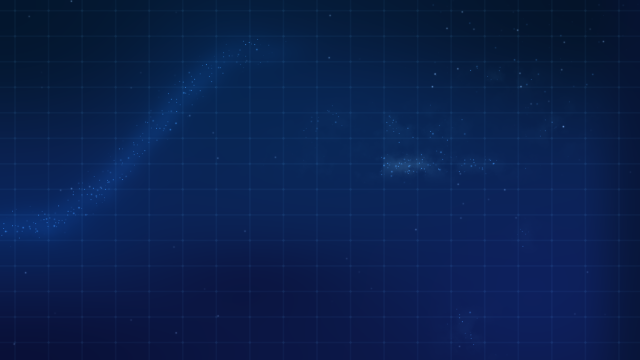
A Shadertoy shader for this background:

```glsl
// A deep blue night sky with a curved dust lane, drifting star clouds and a faint survey grid.

vec3 hash3(vec2 cell) {
    vec3 q = fract(cell.xyx * vec3(0.1031, 0.1030, 0.0973));
    q += dot(q, q.yxz + 33.33);
    return fract((q.xxy + q.yzz) * q.zyx);
}

float noise(vec2 p) {
    vec2 cell = floor(p), f = fract(p);
    f = f * f * (3.0 - 2.0 * f);
    return mix(mix(hash3(cell).x, hash3(cell + vec2(1, 0)).x, f.x),
               mix(hash3(cell + vec2(0, 1)).x, hash3(cell + vec2(1, 1)).x, f.x), f.y);
}

float fbm(vec2 p) {
    float sum = 0.0, gain = 0.5;
    for (int i = 0; i < 5; i++) {
        sum += gain * noise(p);
        p = mat2(1.6, 1.2, -1.2, 1.6) * p + 7.3;
        gain *= 0.5;
    }
    return sum;
}

// Soft elliptical spot, one at its centre
float glow(vec2 p, vec2 centre, vec2 radius) {
    vec2 q = (p - centre) / radius;
    return exp(-dot(q, q));
}

// Signed distance to the rising curve of the dust lane
float laneDistance(vec2 p) {
    float t = clamp((p.x - 0.12) / 0.58, 0.0, 1.0);
    float height = 0.365 + 0.4 * t * t * (3.0 - 2.0 * t) + 0.13 * p.x;
    float slope = 4.14 * t * (1.0 - t) + 0.13;
    return (p.y - height) / sqrt(1.0 + slope * slope);
}

// One jittered star per cell, kept with the given probability
float stars(vec2 p, float size, float radius, float density) {
    vec2 cell = floor(p / size);
    vec3 h = hash3(cell + 17.0);
    float d = length(p - (cell + 0.25 + 0.5 * h.xy) * size);
    float soft = max(radius, 0.55 / iResolution.y);
    float power = radius * radius / (soft * soft);
    float kept = smoothstep(0.0, 0.08, density - h.z);
    return kept * power * exp(-d * d / (soft * soft)) * (0.3 + 0.7 * fract(h.z * 91.7 + h.x));
}

vec3 skyColor(vec2 p) {
    vec3 sky = mix(vec3(0.045, 0.09, 0.275), vec3(0.045, 0.135, 0.335), smoothstep(0.0, 0.45, p.y));
    sky = mix(sky, vec3(0.018, 0.105, 0.215), smoothstep(0.5, 1.05, p.y));

    // Broad lights
    sky = mix(sky, vec3(0.035, 0.165, 0.36), 0.75 * glow(p, vec2(1.02, 0.64), vec2(0.52, 0.24)));
    sky = mix(sky, vec3(0.025, 0.155, 0.33), 0.5 * glow(p, vec2(0.62, 0.76), vec2(0.25, 0.22)));
    sky = mix(sky, vec3(0.055, 0.13, 0.38), 0.8 * glow(p, vec2(1.48, 0.17), vec2(0.36, 0.28)));
    sky = mix(sky, vec3(0.03, 0.14, 0.36), 0.6 * glow(p, vec2(0.1, 0.37), vec2(0.3, 0.12)));

    // Broad shades
    sky = mix(sky, vec3(0.04, 0.075, 0.245), 0.7 * glow(p, vec2(0.7, 0.2), vec2(0.27, 0.12)));
    sky = mix(sky, vec3(0.03, 0.055, 0.2), 0.75 * glow(p, vec2(0.05, 0.0), vec2(0.5, 0.16)));
    sky = mix(sky, vec3(0.012, 0.085, 0.175), 0.9 * glow(p, vec2(0.0, 0.97), vec2(0.43, 0.3)));
    sky = mix(sky, vec3(0.015, 0.075, 0.16), 0.95 * glow(p, vec2(1.72, 1.0), vec2(0.6, 0.27)));
    float side = smoothstep(1.6, 1.79, p.x);
    return mix(sky, vec3(0.025, 0.075, 0.2), 0.75 * side);
}

void mainImage(out vec4 fragColor, in vec2 fragCoord) {
    vec2 p = fragCoord / iResolution.y;
    p.x += 0.5 * (16.0 / 9.0 - iResolution.x / iResolution.y);
    vec3 color = skyColor(p);

    // Dust lane, fading out at its upper right end
    float cloud = fbm(p * 9.0);
    float d = laneDistance(p) + 0.035 * (cloud - 0.5);
    float fade = 1.0 - smoothstep(0.5, 0.95, p.x);
    float lane = exp(-d * d / 0.0016) * fade;
    color += vec3(0.012, 0.055, 0.105) * lane * (0.4 + 0.7 * cloud);
    color += vec3(0.0, 0.012, 0.025) * exp(-d * d / 0.015) * fade;

    // Star clouds to the right
    float core = glow(p, vec2(1.13, 0.54), vec2(0.25, 0.035));
    float dust = core + 0.65 * glow(p, vec2(1.1, 0.65), vec2(0.2, 0.055));
    dust += 0.7 * glow(p, vec2(1.39, 0.78), vec2(0.1, 0.04));
    dust += 0.55 * glow(p, vec2(1.56, 0.65), vec2(0.1, 0.06));
    dust += 0.6 * glow(p, vec2(1.3, 0.06), vec2(0.07, 0.08));
    dust += 0.4 * glow(p, vec2(1.47, 0.35), vec2(0.035, 0.04));
    float patches = smoothstep(0.3, 0.7, fbm(p * 24.0 + 4.0));
    color += vec3(0.025, 0.05, 0.06) * dust * patches;
    color += vec3(0.06, 0.07, 0.06) * glow(p, vec2(1.13, 0.54), vec2(0.06, 0.025)) * patches;

    // Fine dust grains and scattered stars
    float density = dust * patches + 0.55 * lane;
    float upperRight = smoothstep(0.8, 1.4, p.x) * smoothstep(0.55, 0.85, p.y);
    float grains = stars(p, 0.008, 0.0016, 0.4 * density + 0.02 * upperRight);
    grains += stars(p + 3.7, 0.017, 0.0024, 0.45 * density + 0.05 * upperRight);
    color += vec3(0.12, 0.25, 0.36) * grains;
    color += vec3(0.33, 0.42, 0.5) * stars(p + 8.1, 0.04, 0.0025, 0.06 + 0.08 * upperRight + 0.1 * density);

    // Thin grid with small dots at the crossings
    vec2 pitch = vec2(0.0932, 0.0709);
    vec2 gap = abs(mod(p - vec2(0.0417, 0.0486) + 0.5 * pitch, pitch) - 0.5 * pitch);
    float pixel = 1.0 / iResolution.y;
    vec2 line = 1.0 - smoothstep(vec2(0.0005), vec2(0.001 + pixel), gap);
    float dotMark = 1.0 - smoothstep(0.001, 0.0025 + pixel, length(gap));
    color += vec3(0.013, 0.026, 0.033) * max(line.x, line.y) + vec3(0.025, 0.05, 0.06) * dotMark;

    fragColor = vec4(color, 1.0);
}
```
